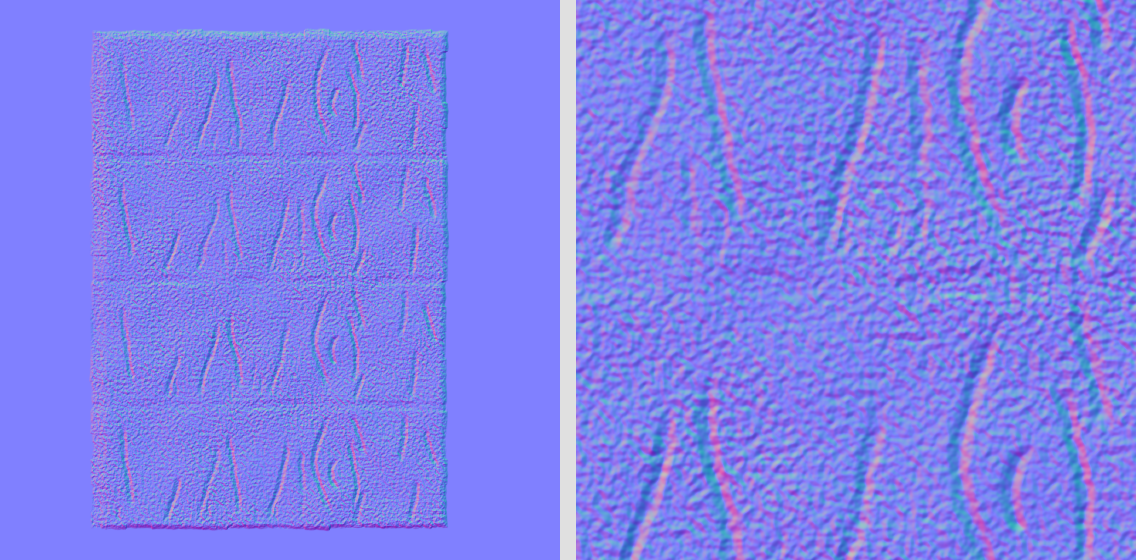
Left: the whole. Right: its middle third, enlarged.
A Shadertoy shader for this texture map:

```glsl
// Tangent-space normal map of four weathered wooden planks with carved grain and a knot.

const float PI = 3.14159265;
const vec2 PANEL_MIN = vec2(0.165, 0.057);
const vec2 PANEL_MAX = vec2(0.796, 0.944);
const float PLANKS = 4.0;
const int CURVES = 11;

// Grain curves: x at top, x at bottom, then top and bottom within the plank.
const vec4 GRAIN[CURVES] = vec4[CURVES](
    vec4(0.219, 0.236, 0.84, 0.14), vec4(0.318, 0.297, 0.40, 0.04),
    vec4(0.388, 0.356, 0.70, 0.03), vec4(0.411, 0.430, 0.80, 0.10),
    vec4(0.513, 0.484, 0.70, 0.04), vec4(0.635, 0.647, 0.95, 0.58),
    vec4(0.648, 0.636, 0.28, 0.02), vec4(0.726, 0.716, 0.92, 0.52),
    vec4(0.744, 0.737, 0.43, 0.03), vec4(0.760, 0.777, 0.84, 0.48),
    vec4(0.540, 0.538, 0.64, 0.26));

vec2 hash2(vec2 p) {
    vec3 q = fract(p.xyx * vec3(0.1031, 0.1030, 0.0973));
    q += dot(q, q.yzx + 33.33);
    return fract((q.xx + q.yz) * q.zy);
}

float gradientNoise(vec2 p) {
    vec2 i = floor(p), f = fract(p);
    vec2 u = f * f * f * (f * (f * 6.0 - 15.0) + 10.0);
    vec2 o = vec2(0.0, 1.0);
    float a = dot(hash2(i) * 2.0 - 1.0, f);
    float b = dot(hash2(i + o.yx) * 2.0 - 1.0, f - o.yx);
    float c = dot(hash2(i + o.xy) * 2.0 - 1.0, f - o.xy);
    float d = dot(hash2(i + o.yy) * 2.0 - 1.0, f - o.yy);
    return mix(mix(a, b, u.x), mix(c, d, u.x), u.y);
}

// Chipped edge offset: flat steps joined by short ramps, plus fine roughness.
float chippedEdge(float t, float seed) {
    float s = t * 22.0, i = floor(s);
    float step0 = hash2(vec2(i, seed)).x, step1 = hash2(vec2(i + 1.0, seed)).x;
    float steps = mix(step0, step1, smoothstep(0.92, 1.0, s - i)) - 0.5;
    return 0.005 * steps + 0.0025 * gradientNoise(vec2(t * 80.0, seed + 0.5));
}

// Carved groove with a soft left wall and a steep right wall.
float groove(vec2 p, vec4 ends, float bulge, float width) {
    float t = clamp((p.y - ends.w) / (ends.z - ends.w), 0.0, 1.0);
    float d = p.x - mix(ends.y, ends.x, smoothstep(0.0, 0.9, t)) - bulge * sin(PI * t);
    float walls = smoothstep(-1.1 * width, 0.0, d) * (1.0 - smoothstep(0.0, 0.85 * width, d));
    return walls * smoothstep(0.0, 0.2, t) * (1.0 - smoothstep(0.8, 1.0, t));
}

float carvedGrain(vec2 p, float row) {
    p.x += 0.006 * gradientNoise(vec2(p.x * 8.0, p.y * 5.0 + row * 17.0))
         + 0.002 * gradientNoise(vec2(p.x * 20.0, p.y * 22.0 + row * 29.0));
    float depth = 0.0;
    for (int i = 0; i < CURVES; i++) {
        if (i == CURVES - 1 && mod(row, 2.0) > 0.5) continue;
        vec2 vary = hash2(vec2(float(i) + 3.0, row + 11.0));
        vec4 ends = GRAIN[i];
        ends.z += 0.08 * (vary.x - 0.5);
        depth = max(depth, groove(p, ends, 0.0, 0.0075) * mix(0.7, 1.0, vary.y));
    }
    // Knot: left arc, right arc and core
    depth = max(depth, groove(p, vec4(0.590, 0.594, 0.92, 0.08), -0.028, 0.008));
    depth = max(depth, groove(p, vec4(0.620, 0.630, 0.74, 0.16), 0.012, 0.0065));
    depth = max(depth, groove(p, vec4(0.603, 0.601, 0.56, 0.30), -0.010, 0.0075));
    // Short scratches differing from plank to plank
    for (int i = 0; i < 5; i++) {
        vec2 r = hash2(vec2(float(i) * 5.0 + 2.0, row * 7.0 + 31.0));
        float x = mix(0.185, 0.56, r.x), low = 0.03 + 0.07 * r.y;
        vec4 ends = vec4(x + 0.004 * r.y, x, low + 0.12 + 0.13 * r.y, low);
        depth = max(depth, 0.4 * groove(p, ends, 0.0, 0.005));
    }
    return depth;
}

float surfaceHeight(vec2 p) {
    // Panel with ragged sides: wide slope on the left, steep on the right
    float left = p.x - PANEL_MIN.x + chippedEdge(p.y, 1.0);
    float right = PANEL_MAX.x - p.x + chippedEdge(p.y, 2.0);
    float bottom = p.y - PANEL_MIN.y + chippedEdge(p.x, 3.0);
    float top = PANEL_MAX.y - p.y + chippedEdge(p.x, 4.0);
    float inside = smoothstep(-0.003, 0.003, min(min(left, right), min(bottom, top)));
    if (inside <= 0.0) return 0.0;
    float slab = 0.0006 * inside + 0.0032 * smoothstep(0.0, 0.030, left)
        * smoothstep(-0.003, 0.009, right) * smoothstep(-0.002, 0.007, bottom)
        * smoothstep(-0.003, 0.014, top);
    float warp = 0.0035 * gradientNoise(p * 13.0 + 7.0);

    // Seams between planks, worn away in places
    float pitch = (PANEL_MAX.y - PANEL_MIN.y) / PLANKS;
    float across = (p.y - PANEL_MIN.y) / pitch;
    float seam = clamp(floor(across + 0.5), 1.0, PLANKS - 1.0);
    float seamDistance = (across - seam) * pitch + 0.003 + chippedEdge(p.x, 10.0 + seam);
    float wear = clamp(0.55 + 1.1 * gradientNoise(vec2(p.x * 17.0, seam * 5.3)), 0.1, 1.1);
    float gap = wear * (1.0 - smoothstep(0.003, 0.0105, abs(seamDistance)));

    // Pebbled roughness, quieter in patches
    float rough = gradientNoise(p * vec2(165.0, 178.0))
        + 0.4 * gradientNoise(p * vec2(290.0, 300.0) + 41.0);
    float strength = 1.0 + 0.6 * gradientNoise(p * 9.0);

    float row = clamp(floor(across), 0.0, PLANKS - 1.0);
    float carving = carvedGrain(vec2(p.x, across - row), row);
    return slab + inside * (warp + 0.0017 * rough * strength - 0.0016 * gap - 0.0030 * carving);
}

void mainImage(out vec4 fragColor, in vec2 fragCoord) {
    vec2 p = fragCoord / iResolution.xy;
    vec2 e = vec2(max(0.0008, 0.4 / iResolution.y), 0.0);
    vec2 slope = vec2(surfaceHeight(p + e.xy) - surfaceHeight(p - e.xy),
                      surfaceHeight(p + e.yx) - surfaceHeight(p - e.yx)) / (2.0 * e.x);
    // Red follows the rise to the right, green the fall upward
    vec2 tilt = vec2(slope.x, -slope.y) * inversesqrt(1.0 + dot(slope, slope));
    // Blue drops with tilt, as unresolved roughness shortens the normal
    float blue = 1.0 - 0.38 * length(tilt);
    fragColor = vec4(0.5 + 0.5 * tilt, blue, 1.0);
}
```
